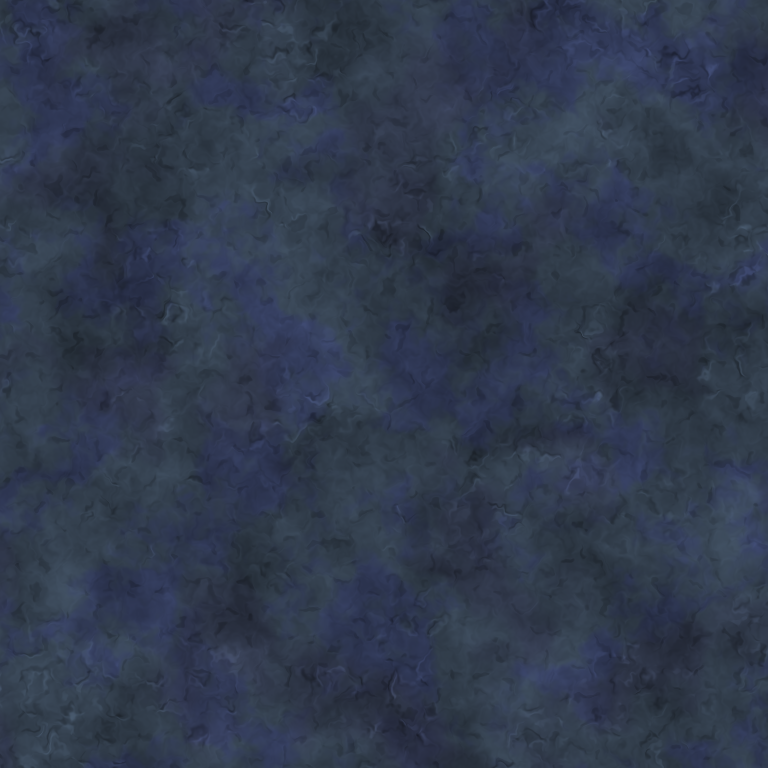
Write a WebGL 2 fragment shader that draws this texture.

```glsl
#version 300 es
precision highp float;

uniform vec2 u_resolution;
out vec4 fragColor;

vec2 hashGradient(vec2 cell) {
    vec3 q = fract(cell.xyx * vec3(0.1031, 0.1030, 0.0973));
    q += dot(q, q.yzx + 33.33);
    float angle = 6.2832 * fract((q.x + q.y) * q.z);
    return vec2(cos(angle), sin(angle));
}

// Gradient noise centred on zero
float noise(vec2 p) {
    vec2 cell = floor(p);
    vec2 f = p - cell;
    vec2 u = f * f * f * (f * (f * 6.0 - 15.0) + 10.0);
    float a = dot(hashGradient(cell), f);
    float b = dot(hashGradient(cell + vec2(1, 0)), f - vec2(1, 0));
    float c = dot(hashGradient(cell + vec2(0, 1)), f - vec2(0, 1));
    float d = dot(hashGradient(cell + vec2(1, 1)), f - vec2(1, 1));
    return 1.4 * mix(mix(a, b, u.x), mix(c, d, u.x), u.y);
}

float fbm(vec2 p, int octaves) {
    float sum = 0.0;
    float amplitude = 0.5;
    for (int i = 0; i < octaves; i++) {
        sum += amplitude * noise(p);
        p = mat2(1.6, 1.2, -1.2, 1.6) * p + 17.3;
        amplitude *= 0.55;
    }
    return sum;
}

vec2 warp(vec2 p, int octaves) {
    return vec2(fbm(p + 3.7, octaves), fbm(p + 41.2, octaves));
}

// Thin line along the zero crossings of warped noise
float vein(vec2 p, float width) {
    return 1.0 - smoothstep(0.0, width, abs(noise(p)));
}

void main() {
    vec2 uv = gl_FragCoord.xy / min(u_resolution.x, u_resolution.y);

    // Ragged coordinates shared by the stains and the creases
    vec2 ragged = uv + 0.07 * warp(uv * 9.0, 4);
    vec2 curled = uv + 0.022 * warp(uv * 34.0, 3);

    // Broad stains, mid-sized mottling and fine grain
    float stain = fbm(ragged * 4.2 + 8.1, 4);
    float mottle = fbm(curled * 17.0 + 29.0, 4);
    float grain = fbm(curled * vec2(72.0, 64.0) + 5.0, 2);
    float tone = 0.97 + 0.50 * stain + 0.24 * mottle + 0.15 * grain;

    // Patchy creases, paler on one side and darker on the other
    float patches = smoothstep(-0.05, 0.3, fbm(ragged * 6.5 + 63.0, 3));
    float pale = vein(curled * 27.0 + 11.0, 0.16);
    float dark = vein(curled * 27.0 + vec2(11.22, 10.84), 0.18);
    float breaks = smoothstep(-0.15, 0.35, noise(curled * 38.0 + 90.0));
    tone += (0.04 + 0.20 * patches) * breaks * (pale - 0.95 * dark);

    // Small dark pits and rare light flecks
    float fleck = noise(curled * 60.0 + 130.0);
    tone -= 0.14 * smoothstep(0.32, 0.65, fleck);
    tone += 0.16 * patches * smoothstep(0.35, 0.7, -fleck);

    // Slate, indigo and violet pigments
    float hue = fbm(ragged * 7.0 + 51.0, 4) + 0.35 * fbm(curled * 30.0 + 74.0, 2);
    float indigo = smoothstep(-0.10, 0.32, hue);
    float violet = smoothstep(0.0, 0.35, fbm(ragged * 5.0 + 102.0, 3) - 0.3 * stain);
    vec3 color = mix(vec3(0.198, 0.245, 0.300), vec3(0.188, 0.222, 0.340), indigo);
    color = mix(color, vec3(0.195, 0.215, 0.305), 0.6 * violet);

    color *= clamp(tone, 0.5, 1.5);
    fragColor = vec4(color, 1.0);
}
```
